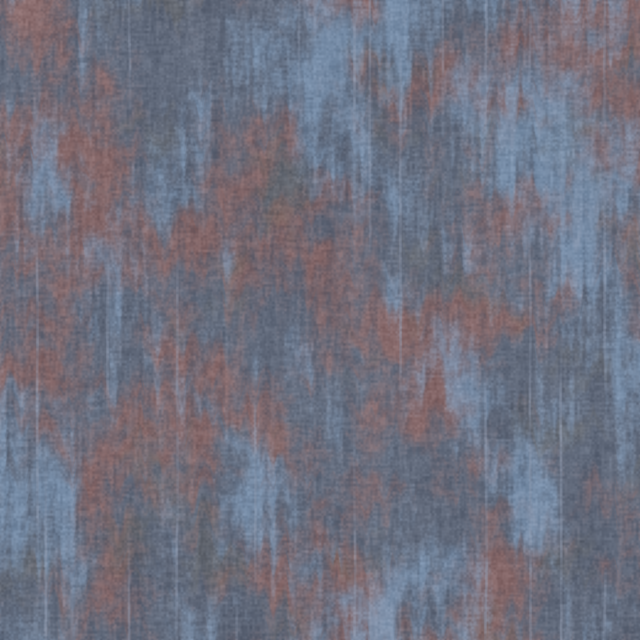
Write a WebGL 1 fragment shader that draws this texture.

```glsl
precision highp float;
// Worn woven cloth: slate ground with rust stains, pale blue washes and vertical streaks.

uniform vec2 u_resolution;

float hash(vec2 cell) {
  vec3 h = fract(vec3(cell.xyx) * vec3(0.1031, 0.1030, 0.0973));
  h += dot(h, h.yzx + 33.33);
  return fract((h.x + h.y) * h.z);
}

float noise(vec2 p) {
  vec2 cell = floor(p);
  vec2 f = fract(p);
  f = f * f * (3.0 - 2.0 * f);
  float low = mix(hash(cell), hash(cell + vec2(1.0, 0.0)), f.x);
  float high = mix(hash(cell + vec2(0.0, 1.0)), hash(cell + 1.0), f.x);
  return mix(low, high, f.y);
}

// Slow falloff keeps the patches blotchy
float fbm(vec2 p) {
  float sum = 0.0;
  float weight = 0.42;
  for (int i = 0; i < 5; i++) {
    sum += weight * noise(p);
    p = p * 2.03 + vec2(17.3, 9.1);
    weight *= 0.62;
  }
  return sum / 1.004;
}

// Pale threads, each broken along its length
float scratches(vec2 p) {
  float sum = 0.0;
  for (int i = 0; i < 16; i++) {
    float id = float(i);
    float x = (id + hash(vec2(id, 71.0))) / 16.0;
    x += 0.002 * (noise(vec2(id * 5.0, p.y * 8.0)) - 0.5);
    float line = 1.0 - smoothstep(0.0005, 0.0035, abs(p.x - x));
    float broken = smoothstep(0.45, 0.7, noise(vec2(id * 7.0 + 3.0, p.y * 4.0)));
    sum += line * broken * (0.4 + 0.6 * noise(vec2(id, p.y * 45.0)));
  }
  return sum;
}

// Crossed threads of uneven brightness, centred on zero
float weave(vec2 p) {
  float warp = noise(p * vec2(240.0, 50.0) + 11.0);
  float weft = noise(p * vec2(60.0, 240.0) + 47.0);
  float grain = noise(p * 260.0 + 83.0);
  return 0.4 * warp + 0.35 * weft + 0.45 * grain - 0.6;
}

void main() {
  vec2 p = gl_FragCoord.xy / min(u_resolution.x, u_resolution.y);

  // Vertical fibres at three widths
  float fine = noise(p * vec2(150.0, 8.0) + 5.0) - 0.5;
  float medium = noise(p * vec2(70.0, 5.0) + 57.0) - 0.5;
  float broad = noise(p * vec2(28.0, 3.0) + 29.0) - 0.5;
  float streak = 0.35 * fine + 0.35 * medium + 0.3 * broad;
  float thread = weave(p);
  vec2 pulled = p + vec2(0.0, 0.02 * fine + 0.035 * medium + 0.04 * broad);

  // Soft patch masks with drier, dabbed edges
  float dabs = noise(p * vec2(48.0, 30.0) + 15.0) - 0.5;
  float rustField = fbm(pulled * vec2(8.0, 7.5) + vec2(3.7, 21.4));
  rustField += 0.10 * streak + 0.08 * dabs + 0.08 * thread;
  float rust = smoothstep(0.40, 0.74, rustField);
  float blueField = fbm(pulled * vec2(9.5, 6.0) + vec2(41.2, 8.6));
  blueField += 0.36 * streak - 0.05 * dabs + 0.08 * thread;
  float blue = smoothstep(0.43, 0.78, blueField - 0.06 * rust);
  float olive = smoothstep(0.58, 0.82, fbm(pulled * 9.0 + 63.0));

  // Layered dyes
  vec3 color = mix(vec3(0.365, 0.395, 0.46), vec3(0.405, 0.445, 0.515), fbm(p * 9.0 + 90.0));
  color = mix(color, vec3(0.57, 0.395, 0.375), 0.72 * rust);
  color = mix(color, vec3(0.44, 0.42, 0.38), 0.3 * olive);
  color = mix(color, vec3(0.48, 0.58, 0.695), 0.78 * blue);

  // Fibres, scratches and cloth
  color += 0.08 * streak;
  color = mix(color, vec3(0.57, 0.61, 0.69), 0.5 * min(scratches(p), 1.0));
  color += 0.12 * thread;

  gl_FragColor = vec4(color, 1.0);
}
```
